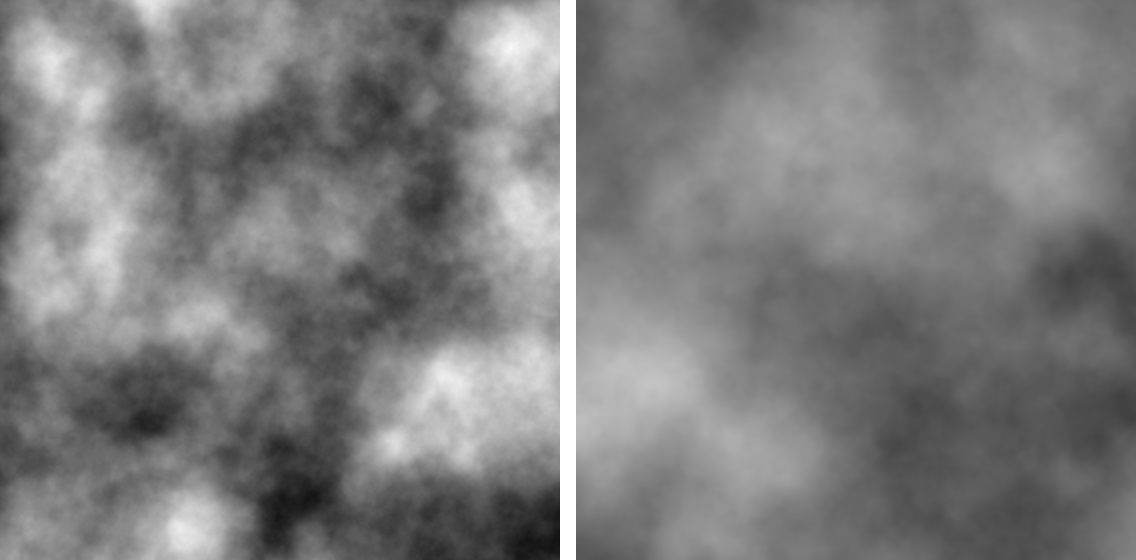
Left: the whole. Right: its middle third, enlarged.
Reproduce this texture procedurally as a WebGL 1 fragment shader.

```glsl
precision highp float;
uniform vec2 u_resolution;

float hash(vec2 cell) {
  vec3 p = fract(vec3(cell.xyx) * 0.1031);
  p += dot(p, p.yzx + 33.33);
  return fract((p.x + p.y) * p.z);
}

// Value noise with quintic blending, centred on zero
float valueNoise(vec2 p) {
  vec2 cell = floor(p);
  vec2 f = fract(p);
  vec2 blend = f * f * f * (f * (f * 6.0 - 15.0) + 10.0);
  float bottom = mix(hash(cell), hash(cell + vec2(1.0, 0.0)), blend.x);
  float top = mix(hash(cell + vec2(0.0, 1.0)), hash(cell + vec2(1.0)), blend.x);
  return mix(bottom, top, blend.y) - 0.5;
}

// Each octave is turned and shifted to hide the lattice
float cloud(vec2 p) {
  mat2 turnAndDouble = 2.0 * mat2(0.8, 0.6, -0.6, 0.8);
  float sum = 0.0;
  float amplitude = 1.0;
  for (int octave = 0; octave < 7; octave++) {
    sum += amplitude * valueNoise(p);
    p = turnAndDouble * p + vec2(17.3, 41.9);
    amplitude *= 0.5;
  }
  return sum;
}

void main() {
  vec2 uv = gl_FragCoord.xy / min(u_resolution.x, u_resolution.y);
  float gray = 0.525 + 0.68 * cloud(uv * 4.8 + vec2(23.4, 61.7));
  gl_FragColor = vec4(vec3(clamp(gray, 0.0, 1.0)), 1.0);
}
```
